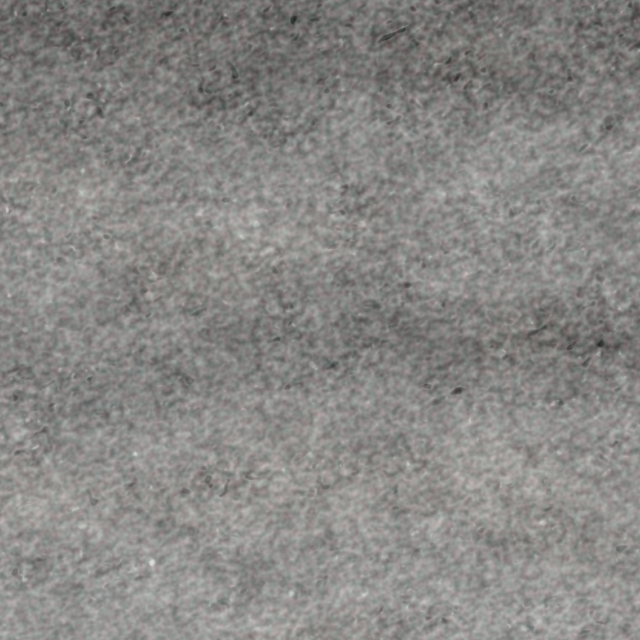
Write a three.js fragment shader that draws this texture.

```glsl
// Weathered grey asphalt: soft fine grit, dark pits, pale chips and broad worn bands.
varying vec2 vUv;

float hash(vec2 p) {
  vec3 q = fract(vec3(p.xyx) * vec3(0.1031, 0.103, 0.0973));
  q += dot(q, q.yzx + 33.33);
  return fract((q.x + q.y) * q.z);
}

// Dot product of a cell corner's random unit gradient with the offset to it
float corner(vec2 cell, vec2 offset) {
  float angle = 6.2832 * hash(cell);
  return dot(vec2(cos(angle), sin(angle)), offset);
}

float gradientNoise(vec2 p) {
  vec2 i = floor(p), f = fract(p);
  vec2 u = f * f * f * (f * (f * 6.0 - 15.0) + 10.0);
  vec2 e = vec2(0.0, 1.0);
  return mix(mix(corner(i, f), corner(i + e.yx, f - e.yx), u.x),
             mix(corner(i + e.xy, f - e.xy), corner(i + e.yy, f - e.yy), u.x), u.y);
}

// Broad brightness: dark upper strip and a dark band across the middle
float wornBands(vec2 uv) {
  float sway = 0.06 * gradientNoise(uv * vec2(3.0, 5.0) + 11.0);
  float y = uv.y + sway;
  float upper = smoothstep(0.72, 0.9, y - 0.07 * (uv.x - 0.5));
  float d = (y - 0.43 - 0.04 * uv.x) / 0.07;
  float middle = exp(-d * d) * mix(0.55, 1.0, smoothstep(0.2, 0.7, uv.x));
  float lower = 1.0 - smoothstep(0.25, 0.42, y);
  float patches = gradientNoise(uv * vec2(6.0, 10.0) + 40.0);
  float mottle = gradientNoise(uv * vec2(17.0, 22.0) + 140.0);
  return 0.552 - 0.1 * upper - 0.08 * middle + 0.03 * lower
       + 0.075 * patches + 0.07 * mottle;
}

// Sparse pale stones of varied strength, each kept inside its own cell
float paleStones(vec2 uv) {
  vec2 p = uv * 36.0, cell = floor(p);
  vec2 centre = 0.35 + 0.3 * vec2(hash(cell + 7.0), hash(cell + 19.0));
  float radius = mix(0.18, 0.34, hash(cell + 31.0));
  float present = smoothstep(0.975, 1.0, hash(cell + 53.0));
  vec2 offset = fract(p) - centre + 0.1 * gradientNoise(p * 3.0);
  return present * (1.0 - smoothstep(0.2 * radius, radius, length(offset)));
}

void main() {
  // Grain runs gently up to the right, slightly stretched along that axis
  vec2 along = vec2(0.9, 0.436);
  vec2 g = vec2(dot(vUv, along) * 0.85, dot(vUv, vec2(-along.y, along.x)) * 1.1);
  g += 0.0015 * vec2(gradientNoise(vUv * 60.0), gradientNoise(vUv * 60.0 + 80.0));

  float coarse = gradientNoise(g * 52.0 + 100.0);
  float medium = gradientNoise(g * 91.0 + 230.0);
  float fine = gradientNoise(vUv * 145.0 + 370.0);
  float grit = 0.1 * coarse + 0.15 * medium + 0.07 * fine;

  // Pits and chips gather in clusters, mostly where the surface is dark
  float base = wornBands(vUv);
  float gather = gradientNoise(vUv * vec2(10.0, 14.0) + 60.0) + 2.5 * (0.53 - base);
  float cluster = smoothstep(-0.25, 0.45, gather);
  float pitShape = gradientNoise(g * 60.0 + 510.0) + 0.4 * medium;
  float pits = smoothstep(0.25, 0.62, pitShape) * mix(0.35, 1.0, cluster);
  float chipShape = gradientNoise(g * 72.0 + 810.0) + 0.4 * fine;
  float chips = smoothstep(0.38, 0.7, chipShape) * mix(0.4, 1.0, cluster);

  float tone = base + grit * mix(0.9, 1.2, cluster);
  tone += 0.17 * paleStones(vUv) + 0.12 * chips - 0.22 * pits;

  // Faint pink and green colour flecks, with barely cooler areas at large scale
  float fleck = gradientNoise(vUv * 75.0 + 640.0);
  float cool = gradientNoise(vUv * vec2(3.0, 6.0) + 75.0);
  vec3 color = tone * vec3(1.008, 1.0, 0.985);
  color += 0.04 * fleck * vec3(1.0, -0.5, -0.2) + 0.008 * cool * vec3(-1.0, 0.0, 1.0);
  gl_FragColor = vec4(clamp(color, 0.0, 1.0), 1.0);
}
```
